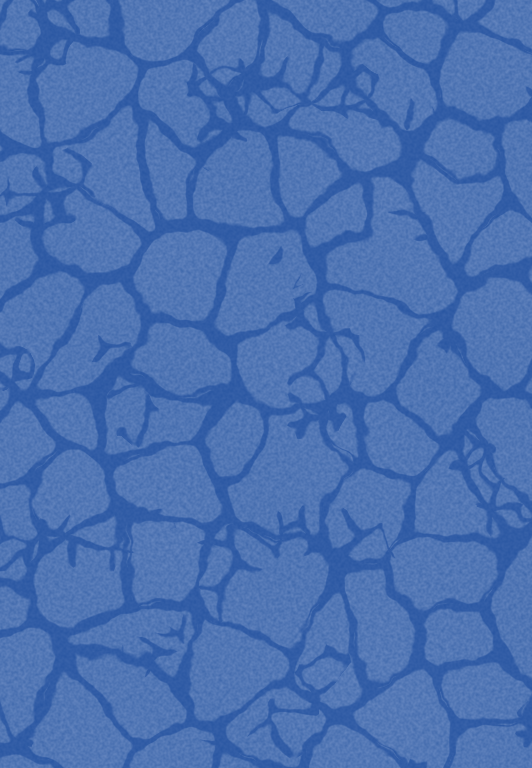
A Shadertoy shader for this texture:

```glsl
const vec3 STONE = vec3(0.322, 0.467, 0.711);
const vec3 VEIN = vec3(0.192, 0.362, 0.650);
const vec3 GRAIN_TINT = vec3(0.070, 0.054, 0.036);

// Lengths are fractions of the canvas height
const float STONE_SIZE = 0.106;
const float PEBBLE_SIZE = 0.050;
const float VEIN_HALF_WIDTH = 0.0042;
const float WIDTH_VARIATION = 0.0050;
const float EDGE_SOFTNESS = 0.0017;
const float STRAND_SPLIT = 0.017;
const float PEBBLE_FADE = 0.030;

const float SIZE_SPREAD = 0.42;     // radius range, in grid cells
const float CORNER_ROUNDING = 0.05; // in grid cells
const float GRAIN_FREQ = 290.0;
const float VEIN_GRAIN = 0.45;

vec2 hash2(vec2 p) {
    vec3 q = fract(p.xyx * vec3(0.1031, 0.1030, 0.0973));
    q += dot(q, q.yzx + 33.33);
    return fract((q.xx + q.yz) * q.zy);
}

float gradientDot(vec2 cell, vec2 offset) {
    float angle = 6.2832 * hash2(cell).x;
    return dot(vec2(cos(angle), sin(angle)), offset);
}

float gradientNoise(vec2 p) {
    vec2 i = floor(p), f = p - i;
    vec2 u = f * f * f * (f * (f * 6.0 - 15.0) + 10.0);
    vec2 e = vec2(1.0, 0.0);
    float low = mix(gradientDot(i, f), gradientDot(i + e, f - e), u.x);
    float high = mix(gradientDot(i + e.yx, f - e.yx), gradientDot(i + 1.0, f - 1.0), u.x);
    return mix(low, high, u.y);
}

vec2 noise2(vec2 p) {
    return vec2(gradientNoise(p + 17.3), gradientNoise(p + vec2(71.9, 43.1)));
}

// Vector from p to a scattered seed (xy), distance less the seed's radius (z)
vec3 seedAt(vec2 p, vec2 cell, float salt) {
    vec2 rnd = hash2(cell + salt);
    float radius = SIZE_SPREAD * hash2(cell + salt + 57.0).x;
    vec2 toSeed = cell + rnd - p;
    return vec3(toSeed, length(toSeed) - radius);
}

// Distance to the border of a weighted Voronoi cell with rounded corners
float borderDistance(vec2 p, float size, float salt) {
    p /= size;
    vec2 base = floor(p), nearestCell = base;
    vec3 nearest = vec3(1.0, 0.0, 1e3);
    for (int y = -2; y <= 2; y++)
    for (int x = -2; x <= 2; x++) {
        vec2 cell = base + vec2(x, y);
        vec3 seed = seedAt(p, cell, salt);
        if (seed.z < nearest.z) { nearest = seed; nearestCell = cell; }
    }
    vec2 nearestDir = nearest.xy / max(length(nearest.xy), 1e-4);
    float closeness = 1e-9;
    for (int y = -2; y <= 2; y++)
    for (int x = -2; x <= 2; x++) {
        vec2 cell = base + vec2(x, y);
        if (cell == nearestCell) continue;
        vec3 seed = seedAt(p, cell, salt);
        vec2 dir = seed.xy / max(length(seed.xy), 1e-4);
        float d = (seed.z - nearest.z) / max(length(dir - nearestDir), 0.4);
        closeness += exp(-d / CORNER_ROUNDING);
    }
    return -CORNER_ROUNDING * log(closeness) * size;
}

void mainImage(out vec4 fragColor, in vec2 fragCoord) {
    vec2 uv = fragCoord / iResolution.y;

    // Wandering, ragged outlines
    vec2 p = uv + 3.0;
    p += 0.024 * noise2(uv * 8.0) + 0.009 * noise2(uv * 27.0 + 9.0);
    p += 0.0036 * noise2(uv * 75.0 + 31.0);

    // Two strands that part and rejoin around the large stones
    vec2 split = STRAND_SPLIT * noise2(uv * 13.0 + 120.0);
    float strandA = borderDistance(p, STONE_SIZE, 11.0);
    float strandB = borderDistance(p + split, STONE_SIZE, 11.0) + 0.0014;

    // Patches of small pebbles with tapering veins
    float patches = gradientNoise(uv * 8.5 + 205.0);
    float pebbles = borderDistance(p + 0.5 * split, PEBBLE_SIZE, 83.0);
    pebbles += PEBBLE_FADE * (1.0 - smoothstep(0.02, 0.24, patches)) + 0.0006;

    float border = min(min(strandA, strandB), pebbles);
    float halfWidth = VEIN_HALF_WIDTH + WIDTH_VARIATION * gradientNoise(uv * 19.0 + 310.0);
    halfWidth = max(halfWidth, 0.0020);
    float soft = max(EDGE_SOFTNESS, 0.8 / iResolution.y);
    float vein = 1.0 - smoothstep(halfWidth - soft, halfWidth + soft, border);

    // Fine paper grain, calmer inside the veins
    mat2 turn = mat2(0.8, 0.6, -0.6, 0.8);
    float grain = gradientNoise(turn * uv * GRAIN_FREQ + 40.0)
                + 0.8 * gradientNoise(uv * turn * GRAIN_FREQ * 0.57 + 90.0);
    grain += 0.25 * gradientNoise(uv * 5.0 + 400.0);

    vec3 color = mix(STONE, VEIN, vein);
    color += GRAIN_TINT * grain * mix(1.0, VEIN_GRAIN, vein);
    fragColor = vec4(color, 1.0);
}
```
